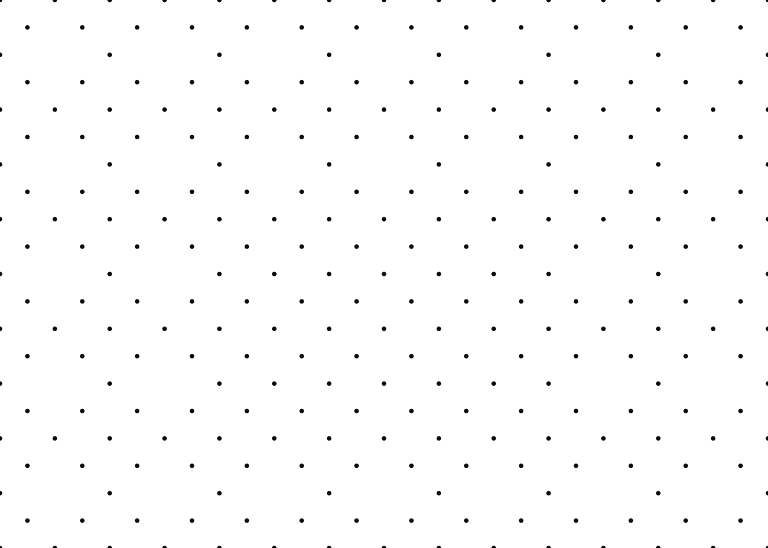
Reproduce this pattern procedurally as a Shadertoy shader.

```glsl
const vec2 REPEATS = vec2(14.0, 10.0);
const float DOT_RADIUS = 0.041; // in cell widths
const vec3 PAPER = vec3(1.0);
const vec3 INK = vec3(0.04);

// Coverage of a round dot, with an edge about one pixel wide
float dotMask(vec2 offset, float radius, float pixel) {
    return 1.0 - smoothstep(-0.6 * pixel, 0.6 * pixel, length(offset) - radius);
}

// 1 where a corner dot is kept, 0 where it is left out
float cornerKept(vec2 id) {
    bool oddColumn = mod(id.x, 2.0) > 0.5;
    bool oddRow = mod(id.y, 2.0) > 0.5;
    vec2 fromMiddle = abs(id - vec2(7.0, 4.0));
    bool inMiddle = fromMiddle.x < 2.5 && fromMiddle.y < 1.5;
    return oddColumn && oddRow && !inMiddle ? 0.0 : 1.0;
}

void mainImage(out vec4 fragColor, in vec2 fragCoord) {
    vec2 cellSize = iResolution.xy / REPEATS;
    vec2 grid = fragCoord / cellSize;
    vec2 toSquare = cellSize / cellSize.x;
    float pixel = 1.0 / cellSize.x;

    // Dots at the cell centres
    vec2 centreOffset = (fract(grid) - 0.5) * toSquare;
    float ink = dotMask(centreOffset, DOT_RADIUS, pixel);

    // Staggered dots at the cell corners, wrapped at the canvas edges
    vec2 corner = floor(grid + 0.5);
    vec2 cornerOffset = (grid - corner) * toSquare;
    float cornerInk = dotMask(cornerOffset, DOT_RADIUS, pixel);
    ink = max(ink, cornerInk * cornerKept(mod(corner, REPEATS)));

    fragColor = vec4(mix(PAPER, INK, ink), 1.0);
}
```
